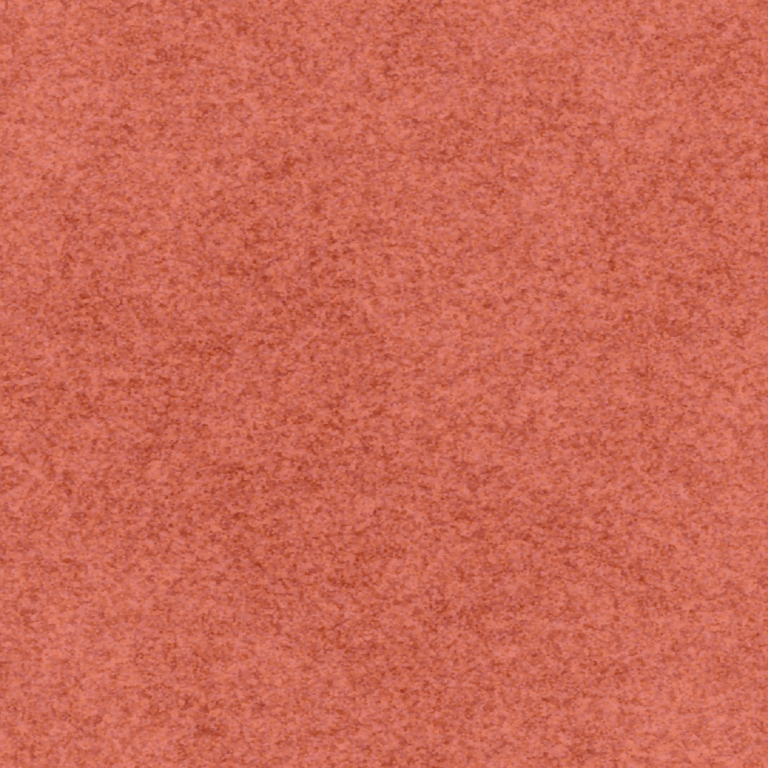
A WebGL 2 fragment shader for this texture:

```glsl
#version 300 es
precision highp float;
precision highp int;

uniform vec2 u_resolution;
out vec4 fragColor;

// Integer hash: three random values in 0..1 for a cell and a seed
vec3 hashCell(ivec2 cell, int seed) {
    uvec3 v = uvec3(ivec3(cell, seed)) * 1664525u + 1013904223u;
    v.x += v.y * v.z;
    v.y += v.z * v.x;
    v.z += v.x * v.y;
    v ^= v >> 16u;
    v.x += v.y * v.z;
    v.y += v.z * v.x;
    v.z += v.x * v.y;
    return vec3(v >> 8u) / 16777216.0;
}

// Soft cellular noise: tones of scattered points blended by distance, about -0.5..0.5
float softCells(vec2 p, float sharpness, int seed) {
    ivec2 home = ivec2(floor(p));
    float toneSum = 0.0;
    float weightSum = 0.0;
    for (int y = -1; y <= 1; y++) {
        for (int x = -1; x <= 1; x++) {
            ivec2 cell = home + ivec2(x, y);
            vec3 rnd = hashCell(cell, seed);
            vec2 offset = vec2(cell) + rnd.xy - p;
            float weight = exp(-sharpness * dot(offset, offset));
            toneSum += weight * rnd.z;
            weightSum += weight;
        }
    }
    return toneSum / weightSum - 0.5;
}

// Broad uneven dyeing from layered, mutually bent sines
float broadMottle(vec2 p) {
    float sum = 0.0;
    float amplitude = 1.0;
    for (int i = 0; i < 4; i++) {
        p = mat2(0.8, 0.6, -0.6, 0.8) * p * 1.6 + 1.7;
        p += 0.5 * sin(p.yx * 0.9);
        sum += amplitude * sin(p.x) * sin(p.y);
        amplitude *= 0.65;
    }
    return sum;
}

// Fibre grain: fine specks inside clumps inside faint clouds
float paperGrain(vec2 uv) {
    float specks = softCells(uv * vec2(270.0, 330.0), 5.0, 1);
    float clumps = softCells(uv * vec2(125.0, 165.0), 5.0, 2);
    float flecks = softCells(uv * vec2(62.0, 80.0), 4.0, 3);
    float clouds = softCells(uv * vec2(17.0, 20.0), 3.0, 4);
    return 3.3 * specks + 2.3 * clumps + 1.1 * flecks + 0.8 * clouds;
}

vec3 paperColor(float tone, float tint) {
    const vec3 terracotta = vec3(0.800, 0.411, 0.337);
    const vec3 toneStep = vec3(0.043, 0.047, 0.050);
    const vec3 tintStep = vec3(-0.020, 0.012, 0.090);
    return terracotta + tone * toneStep + tint * tintStep;
}

void main() {
    vec2 uv = gl_FragCoord.xy / min(u_resolution.x, u_resolution.y);
    vec2 fromCentre = gl_FragCoord.xy / u_resolution - 0.5;

    // Sheet is slightly paler toward its edges
    float paleEdge = dot(fromCentre, fromCentre) - 0.167;
    float tone = paperGrain(uv) + 0.2 * broadMottle(uv * 3.0) + 0.8 * paleEdge;

    // Stretch the dark side so specks read deeper than highlights
    tone -= 0.09 * (tone * tone - 1.0);

    // Small shifts between rosy and orange fibres
    float tint = softCells(uv * vec2(210.0, 240.0), 5.0, 5);

    fragColor = vec4(clamp(paperColor(tone, tint), 0.0, 1.0), 1.0);
}
```
